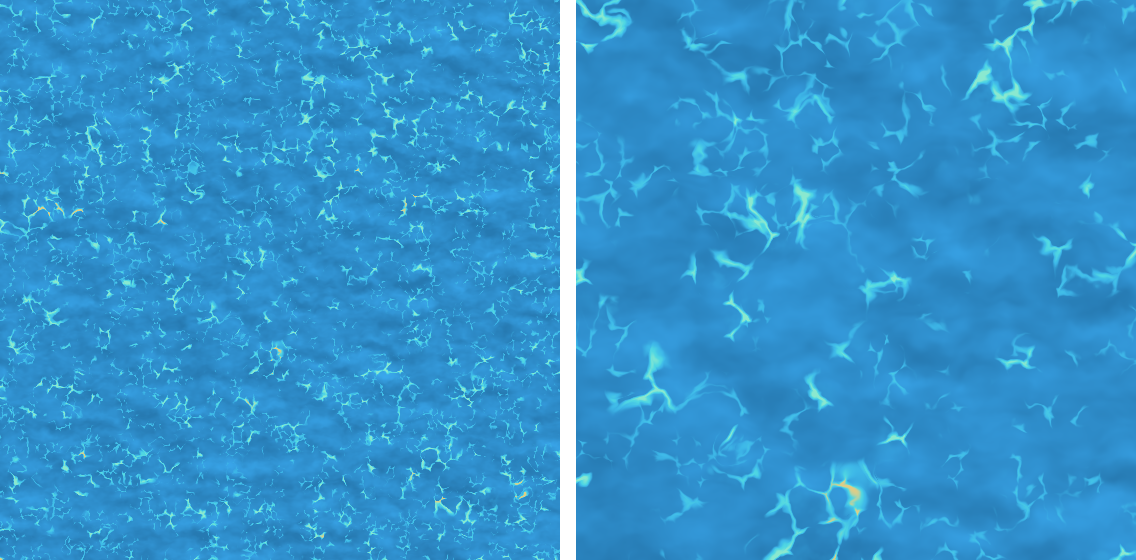
Left: the whole. Right: its middle third, enlarged.
Reproduce this texture procedurally as a Shadertoy shader.

```glsl
vec2 hash2(vec2 p) {
    vec3 q = fract(p.xyx * vec3(0.1031, 0.1030, 0.0973));
    q += dot(q, q.yzx + 33.33);
    return fract((q.xx + q.yz) * q.zy);
}

float noise(vec2 p) {
    vec2 cell = floor(p), f = fract(p);
    f = f * f * (3.0 - 2.0 * f);
    float low = mix(hash2(cell).x, hash2(cell + vec2(1, 0)).x, f.x);
    float high = mix(hash2(cell + vec2(0, 1)).x, hash2(cell + vec2(1, 1)).x, f.x);
    return mix(low, high, f.y);
}

float fbm(vec2 p) {
    float sum = 0.0, amp = 0.5;
    for (int i = 0; i < 4; i++) {
        sum += amp * noise(p);
        p = mat2(0.96, 0.28, -0.28, 0.96) * p * 2.03 + 17.3;
        amp *= 0.5;
    }
    return sum;
}

// Thin cell borders that fade away from the corners where three cells meet
float filaments(vec2 p, float width) {
    vec2 cell = floor(p);
    vec3 near = vec3(9.0);
    for (int y = -1; y <= 1; y++) {
        for (int x = -1; x <= 1; x++) {
            vec2 id = cell + vec2(x, y);
            float d = length(id + hash2(id + 41.0) - p);
            if (d < near.x) near = vec3(d, near.xy);
            else if (d < near.y) near = vec3(near.x, d, near.y);
            else near.z = min(near.z, d);
        }
    }
    float line = 1.0 - smoothstep(0.0, width, near.y - near.x);
    float corner = 1.0 - smoothstep(0.05, 0.55, near.z - near.x);
    return line * corner;
}

void mainImage(out vec4 fragColor, in vec2 fragCoord) {
    vec2 uv = fragCoord / iResolution.y;
    vec2 warp = vec2(fbm(uv * 38.0), fbm(uv * 38.0 + 70.0)) - 0.47;

    // Small, flat ripples lit from above
    vec2 ripple = (uv + warp * 0.02) * vec2(16.0, 31.0) + 5.0;
    float relief = fbm(ripple) - fbm(ripple + vec2(0.2, 0.45));
    float swell = fbm(uv * vec2(13.0, 24.0) + 90.0) - 0.47;
    float tone = 0.4 + 1.2 * relief + 0.35 * swell;
    tone += 0.16 * (noise(uv * vec2(110.0, 150.0)) - 0.5);
    vec3 color = mix(vec3(0.15, 0.48, 0.70), vec3(0.225, 0.655, 0.925), clamp(tone, 0.0, 1.0));

    // Short scattered light filaments at two sizes
    vec2 bent = uv + warp * 0.024;
    float patches = smoothstep(0.5, 0.85, noise(uv * 42.0 + 30.0) * 0.85 + noise(uv * 15.0) * 0.15);
    float finePatches = smoothstep(0.4, 0.85, noise(uv * 50.0 + 60.0));
    float light = 1.15 * patches * filaments(bent * 45.0, 0.23);
    light += 0.45 * finePatches * filaments(bent * 74.0 + 11.0, 0.3);

    // Faint haze around the brightest patches
    float haze = patches * smoothstep(0.5, 0.75, fbm(uv * 60.0 + 20.0));
    color = mix(color, vec3(0.23, 0.69, 0.91), 0.35 * haze);

    // Cyan to pale green, with a few warm sparks
    color = mix(color, vec3(0.24, 0.72, 0.91), smoothstep(0.05, 0.34, light));
    color = mix(color, vec3(0.31, 0.84, 0.89), smoothstep(0.28, 0.62, light));
    color = mix(color, vec3(0.54, 0.91, 0.81), smoothstep(0.6, 1.0, light));
    float spark = smoothstep(0.87, 0.95, noise(uv * 27.0 + 140.0)) * smoothstep(0.55, 0.9, light);
    color = mix(color, vec3(0.88, 0.80, 0.52), spark);

    fragColor = vec4(color, 1.0);
}
```
